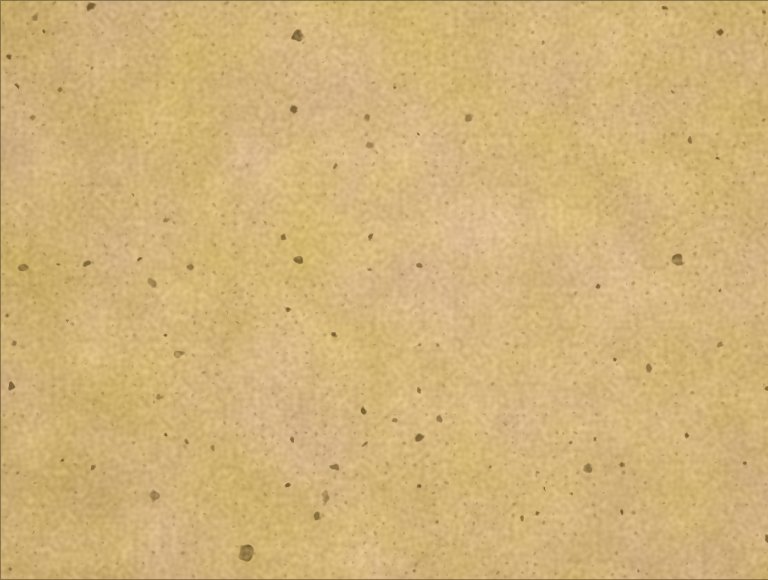
A WebGL 1 fragment shader for this texture:

```glsl
precision highp float;
uniform vec2 u_resolution;

#define BASE_COLOR vec3(0.832, 0.712, 0.484)
#define SPECK_COLOR vec3(0.37, 0.28, 0.11)
#define EDGE_COLOR vec3(0.36, 0.30, 0.20)
#define GRAIN_SCALE 105.0
#define GRAIN_AMOUNT 0.085
#define MOTTLE_AMOUNT 0.045
#define TINT_AMOUNT 0.085
#define VIGNETTE 0.075
#define SOFTNESS 0.0024
#define EDGE_WIDTH 0.0028

vec2 hash2(vec2 p) {
  vec3 q = fract(p.xyx * vec3(0.1031, 0.1030, 0.0973));
  q += dot(q, q.yzx + 33.33);
  return fract((q.xx + q.yz) * q.zy);
}

float gradientNoise(vec2 p) {
  vec2 cell = floor(p), f = p - cell;
  vec2 w = f * f * f * (f * (f * 6.0 - 15.0) + 10.0);
  cell += 57.0;
  vec2 e = vec2(1.0, 0.0);
  float a = dot(hash2(cell) * 2.0 - 1.0, f);
  float b = dot(hash2(cell + e.xy) * 2.0 - 1.0, f - e.xy);
  float c = dot(hash2(cell + e.yx) * 2.0 - 1.0, f - e.yx);
  float d = dot(hash2(cell + e.xx) * 2.0 - 1.0, f - e.xx);
  return mix(mix(a, b, w.x), mix(c, d, w.x), w.y);
}

float fbm(vec2 p) {
  float sum = 0.0, gain = 1.0;
  for (int i = 0; i < 4; i++) {
    sum += gain * gradientNoise(p);
    p = mat2(1.6, 1.2, -1.2, 1.6) * p + 7.3;
    gain *= 0.6;
  }
  return sum;
}

// Sparse ragged ellipses, one at most per jittered grid cell
float specks(vec2 p, float cells, float density, float rMin, float rMax, float seed) {
  vec2 cell = floor(p * cells);
  vec2 id = cell + seed;
  vec2 place = hash2(id), shape = hash2(id + 71.0), fate = hash2(id + 139.0);
  vec2 d = p - (cell + 0.24 + 0.52 * place) / cells;
  float angle = 6.2832 * shape.x;
  float s = sin(angle), c = cos(angle);
  d = mat2(c, -s, s, c) * d;
  d.x *= mix(1.0, 1.7, shape.y);
  float radius = mix(rMin, rMax, fate.y * fate.y);
  float ragged = 0.8 * radius * gradientNoise(p * 0.9 / radius + seed);
  float cover = 1.0 - smoothstep(-SOFTNESS, SOFTNESS, length(d) + ragged - radius);
  return cover * step(fate.x, density) * mix(0.55, 1.0, place.y);
}

void main() {
  vec2 uv = gl_FragCoord.xy / u_resolution;
  vec2 p = gl_FragCoord.xy / u_resolution.y;

  // Uneven lamp light, cloudy mottling and fine grain
  vec2 fromLamp = (uv - vec2(0.58, 0.56)) * vec2(1.25, 1.0);
  float light = 0.012 - VIGNETTE * dot(fromLamp, fromLamp);
  light += MOTTLE_AMOUNT * fbm(p * 9.0);
  light += GRAIN_AMOUNT * gradientNoise(p * GRAIN_SCALE);
  light += 0.4 * GRAIN_AMOUNT * gradientNoise(p * GRAIN_SCALE * 0.45 + 19.0);

  // Drift between yellow and pinkish tan
  float tint = TINT_AMOUNT * fbm(p * 4.5 + 31.0);
  vec3 color = BASE_COLOR + light + tint * vec3(0.1, -0.05, 1.0);

  // Faint dust, dark specks and a few mottled clumps
  float clustering = 0.7 + 1.2 * smoothstep(-0.2, 0.4, fbm(p * 3.0 + 11.0));
  float dust = specks(p, 58.0, 0.26 * clustering, 0.0015, 0.0038, 5.0);
  float dots = specks(p, 23.0, 0.10 * clustering, 0.0028, 0.0075, 211.0);
  float clumps = specks(p + 0.03, 8.0, 0.10, 0.009, 0.018, 402.0);
  clumps *= 0.72 + 0.7 * gradientNoise(p * 110.0 + 3.0);
  color = mix(color, SPECK_COLOR, 0.30 * dust);
  color = mix(color, SPECK_COLOR, 0.78 * dots);
  color = mix(color, SPECK_COLOR, clamp(0.85 * clumps, 0.0, 1.0));

  // Thin dark rim on the left, top and bottom
  float rim = min(p.x, min(p.y, 1.0 - p.y));
  color = mix(color, EDGE_COLOR, 0.75 * (1.0 - smoothstep(0.0, EDGE_WIDTH, rim)));

  gl_FragColor = vec4(clamp(color, 0.0, 1.0), 1.0);
}
```
